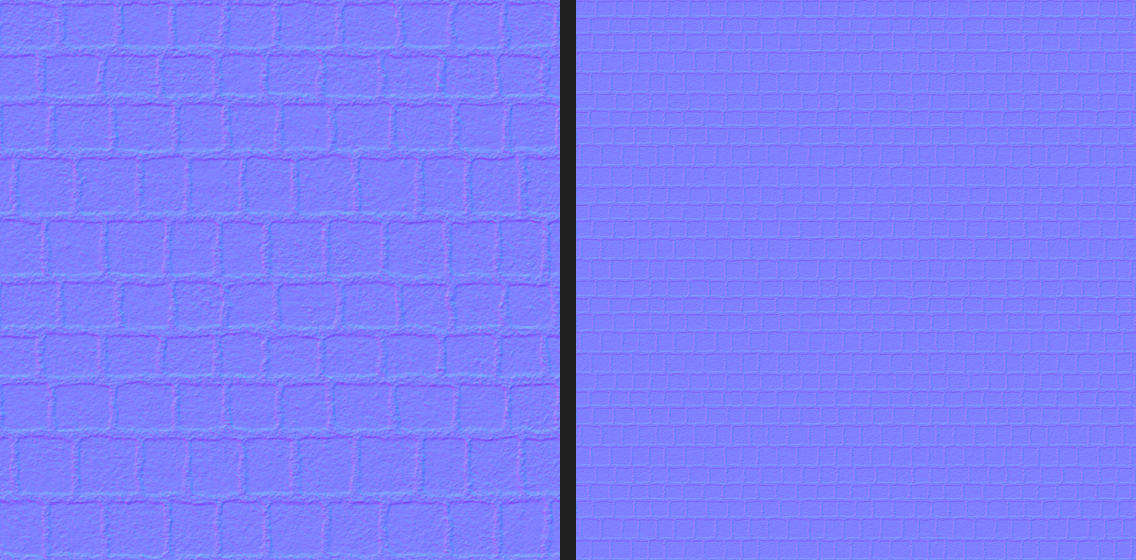
Left, the tile; right, the same tile 3 across and 3 down.
Write a Shadertoy shader that draws this texture map.

```glsl
#define STONES 10.0          // stones across and courses down
#define CYCLE 5.0            // layout repeats after this many stones
#define BED_JOINT 0.0052     // half width of the horizontal joints
#define HEAD_JOINT 0.0030    // half width of the vertical joints
#define CORNER 0.011         // corner radius of a stone
#define DEPTH 0.00125        // height of stone above mortar
#define WOBBLE 0.0075        // waviness of the stone outlines
#define GRAIN 0.00062        // height of the surface grain
#define STEP 0.0011          // sampling distance for the slope

const float TAU = 6.2831853;
const float COURSE_SHIFT[5] = float[5](0.0, 0.80, 1.0, 0.33, 0.83);

vec2 hash22(vec2 p) {
    vec3 q = fract(p.xyx * vec3(0.1031, 0.1030, 0.0973));
    q += dot(q, q.yzx + 33.33);
    return fract((q.xx + q.yz) * q.zy);
}

// Gradient noise that wraps after 'period' cells over the unit square
float noise(vec2 p, vec2 period, float seed) {
    p *= period;
    vec2 cell = floor(p), f = p - cell;
    vec2 w = f * f * f * (f * (f * 6.0 - 15.0) + 10.0);
    vec4 corner;
    for (int k = 0; k < 4; k++) {
        vec2 o = vec2(k & 1, k >> 1);
        vec2 slope = hash22(mod(cell + o, period) + seed) * 2.0 - 1.0;
        corner[k] = dot(slope, f - o);
    }
    return mix(mix(corner.x, corner.y, w.x), mix(corner.z, corner.w, w.x), w.y);
}

// Distance to the nearest vertical joint of a course
float headJointDistance(float x, float course) {
    float k = mod(course, CYCLE);
    float shift = COURSE_SHIFT[int(k)];
    float c = x * STONES - shift, nearest = 1.0;
    for (float o = -1.0; o <= 1.0; o++) {
        float i = floor(c + 0.5) + o;
        float column = mod(i, CYCLE);
        float jitter = 0.04 + 0.09 * cos(TAU * (column - 2.0) / CYCLE)
                     + 0.09 * (hash22(vec2(column, k) + 7.0).x - 0.5);
        nearest = min(nearest, abs(c - i - jitter));
    }
    return nearest / STONES;
}

// x: distance inside the stone outline, y: position down the course
vec2 stoneOutline(vec2 p) {
    // Courses grow taller and shorter again within each cycle
    float t = (1.0 - p.y) * STONES / CYCLE;
    float r = CYCLE * (t + 0.025 * (1.0 - cos(TAU * t)));
    float stretch = 1.0 + 0.025 * TAU * sin(TAU * t);
    float course = floor(r), f = r - course;
    float bed = min(f, 1.0 - f) / (STONES * stretch);
    vec2 inset = vec2(headJointDistance(p.x, course), bed)
               - vec2(HEAD_JOINT, BED_JOINT);
    float d = min(min(inset.x, inset.y), CORNER)
            - length(max(CORNER - inset, 0.0)) + max(CORNER - min(inset.x, inset.y), 0.0);
    return vec2(d, f);
}

float height(vec2 p) {
    // Uneven, chipped outlines
    vec2 bend = vec2(noise(p, vec2(23.0), 11.0), noise(p, vec2(21.0), 29.0));
    vec2 chip = vec2(noise(p, vec2(71.0), 43.0), noise(p, vec2(67.0), 59.0));
    vec2 outline = stoneOutline(p + WOBBLE * (bend + 0.45 * chip));
    float d = outline.x + 0.004 * noise(p, vec2(14.0), 83.0);

    // Crisp upper edges, softer lower ones
    float softness = mix(0.0050, 0.0085, outline.y);
    float stone = smoothstep(-0.001, softness, d);

    // Grain, rougher in the mortar and on some stones
    float rough = mix(1.6, 0.9 + 0.8 * noise(p, vec2(12.0), 97.0), stone);
    float grain = noise(p, vec2(104.0, 118.0), 3.0)
                + 0.8 * noise(p, vec2(196.0, 224.0), 17.0);
    float swell = noise(p, vec2(38.0, 44.0), 71.0);
    float pits = smoothstep(0.28, 0.5, noise(p, vec2(63.0), 101.0));
    return DEPTH * stone + GRAIN * (rough * grain + 0.9 * swell - 0.8 * pits);
}

void mainImage(out vec4 fragColor, in vec2 fragCoord) {
    vec2 uv = fragCoord / iResolution.xy;
    vec2 e = vec2(STEP, 0.0);
    vec2 slope = vec2(height(uv + e.xy) - height(uv - e.xy),
                      height(uv + e.yx) - height(uv - e.yx)) / (2.0 * STEP);
    // Green points down the canvas
    vec3 normal = normalize(vec3(-0.85 * slope.x, slope.y, 1.0));
    fragColor = vec4(normal * 0.5 + 0.5, 1.0);
}
```
